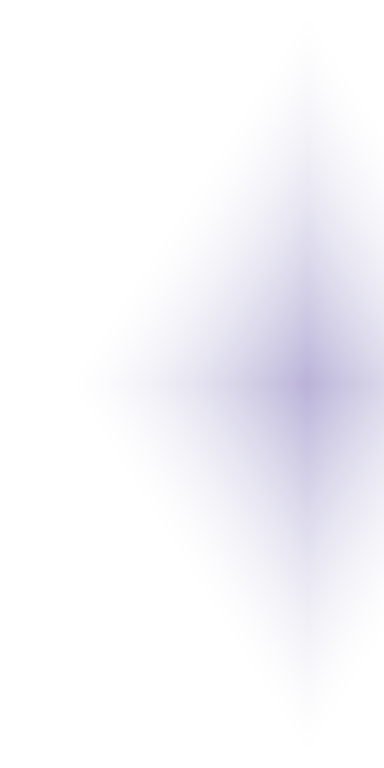
This background is drawn by a WebGL 2 fragment shader. Its source:

```glsl
#version 300 es
precision highp float;
// A soft lavender glow on white, shaped like a tall diamond right of centre.
// A weighted Manhattan distance gives the diamond contours and their ridges;
// a power falloff fades the tint to white at the tips.

uniform vec2 u_resolution;
out vec4 fragColor;

// Distance that is 0 at the centre and 1 on the diamond's outline.
float diamondDistance(vec2 p, vec2 reach) {
    vec2 q = abs(p) / reach;
    return q.x + q.y;
}

void main() {
    vec2 uv = gl_FragCoord.xy / u_resolution;
    float d = diamondDistance(uv - vec2(0.8, 0.5), vec2(0.64, 0.5));

    // Falloff from the core to the outline
    float glow = pow(max(1.0 - d, 0.0), 1.6);

    // Light absorbed from white: blue-grey outside, more violet at the core
    vec3 absorbed = mix(vec3(0.27, 0.275, 0.15), vec3(0.27, 0.30, 0.15), glow);
    fragColor = vec4(1.0 - absorbed * glow, 1.0);
}
```
